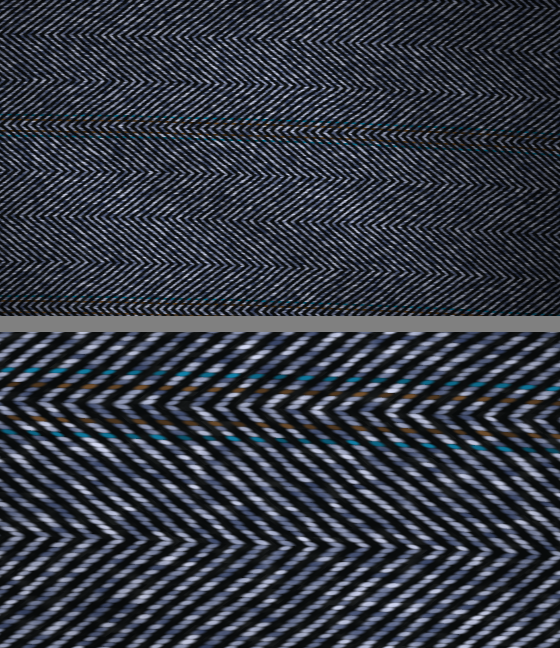
Top, the full canvas; bottom, a detail of the centre.
Give the GLSL for this texture, as a Shadertoy shader.

```glsl
// Dark blue herringbone wool with thin teal and rust pinstripes, sagging to the right.

// Layout, in canvas heights
const float BAND = 0.1435;         // height of one herringbone band
const float STRIPE_Y = 0.396;      // first pinstripe centre, from the top left
const float STRIPE_BANDS = 4.0;    // bands between pinstripe pairs
const float ROWS = 28.0;           // yarn rows per band
const float PITCH = 0.026;         // spacing of the ribs along a row
const float RIB_STEP = 0.25;       // rib shift from one row to the next
const vec2 SAG = vec2(0.0065, 0.0161); // linear and quadratic droop
const vec2 STITCH = vec2(0.35, 0.82);  // stitch radii, in pitch and row units
const float TEAL_ROW = 6.5;        // rows from the pinstripe centre
const float RUST_ROW = 3.5;
const int SAMPLES = 3;             // antialiasing grid per pixel

// Yarn colours
const vec3 BLACK = vec3(0.030, 0.038, 0.041);
const vec3 CHARCOAL = vec3(0.150, 0.158, 0.160);
const vec3 SLATE = vec3(0.18, 0.225, 0.35);
const vec3 PALE = vec3(0.75, 0.77, 0.86);
const vec3 TEAL = vec3(0.05, 0.38, 0.50);
const vec3 RUST = vec3(0.34, 0.24, 0.14);

float hash(vec2 p) {
    p = fract(p * vec2(0.1031, 0.1147));
    p += dot(p, p.yx + 33.33);
    return fract((p.x + p.y) * p.x * 7.31 + p.y * 5.17);
}

// Distance to the nearest scattered point
float cellular(vec2 p) {
    vec2 cell = floor(p);
    float nearest = 2.0;
    for (int j = -1; j <= 1; j++)
    for (int i = -1; i <= 1; i++) {
        vec2 c = cell + vec2(i, j);
        vec2 point = c + vec2(hash(c + 17.0), hash(c + 71.0));
        nearest = min(nearest, length(p - point));
    }
    return nearest;
}

// Slow unevenness of the cloth, about -1 to 1
float waves(vec2 p) {
    return 0.5 * sin(p.x * 7.0 + 2.0 * sin(p.y * 5.0))
         + 0.3 * sin(p.y * 19.0 - p.x * 11.0)
         + 0.2 * sin(p.x * 31.0 + p.y * 23.0);
}

vec3 cloth(vec2 p) {
    // Rows follow the sag of the cloth
    float droop = SAG.x * p.x + SAG.y * p.x * p.x + 0.0012 * waves(p * 1.7);
    float y = (p.y - STRIPE_Y - droop) / BAND * ROWS;
    float row = floor(y);
    float across = fract(y) - 0.5;

    // Ribs reverse direction at every band edge; stitches lean along them
    float turn = mod(row + 0.5 + ROWS, 2.0 * ROWS) - ROWS;
    float along = p.x / PITCH - abs(turn) * RIB_STEP;
    along += 0.12 * waves(p * 2.3) + 0.07 * (hash(vec2(row + 90.0, 3.0)) - 0.5);
    along -= sign(turn) * across * RIB_STEP;
    vec2 id = vec2(floor(along), row) + 200.0;

    // One rounded stitch per rib and row
    float size = 0.88 + 0.24 * hash(id + 5.0);
    float d = length(vec2(fract(along) - 0.5, across) / (STITCH * size));
    float stitch = 1.0 - smoothstep(0.30, 1.05, d);

    // Fuzzy wear dulls some of the yarn
    float wear = smoothstep(0.1, 0.9, cellular(p * vec2(34.0, 60.0)));
    float tone = 0.15 + 0.70 * hash(id) + 0.3 * (wear - 0.4);
    vec3 yarn = mix(SLATE, PALE, clamp(tone, 0.0, 1.0));

    // Pinstripe rows, mirrored about the stripe centre
    float span = STRIPE_BANDS * ROWS;
    float fromStripe = abs(mod(row + 0.5 + 0.5 * span, span) - 0.5 * span);
    float teal = 1.0 - step(0.5, abs(fromStripe - TEAL_ROW));
    float rust = 1.0 - step(0.5, abs(fromStripe - RUST_ROW));
    float dye = 0.75 + 0.5 * hash(id + 31.0);
    yarn = mix(yarn, TEAL * dye, teal);
    yarn = mix(yarn, RUST * dye, rust);

    vec3 ground = mix(BLACK, CHARCOAL, 0.6 * hash(id + 13.0) * wear);
    return mix(ground, yarn, stitch) * (1.0 + 0.10 * waves(p));
}

// Light falls off toward the right and the corners
float light(vec2 p) {
    vec2 q = (p - vec2(0.70, 0.52)) * vec2(0.85, 1.0);
    return 1.06 - 0.50 * smoothstep(0.25, 1.10, length(q));
}

void mainImage(out vec4 fragColor, in vec2 fragCoord) {
    vec3 sum = vec3(0.0);
    for (int j = 0; j < SAMPLES; j++)
    for (int i = 0; i < SAMPLES; i++) {
        vec2 offset = (vec2(i, j) + 0.5) / float(SAMPLES) - 0.5;
        vec2 p = (fragCoord + offset) / iResolution.y;
        p.y = 1.0 - p.y; // measured down from the top edge
        sum += cloth(p) * light(p);
    }
    fragColor = vec4(sum / float(SAMPLES * SAMPLES), 1.0);
}
```
